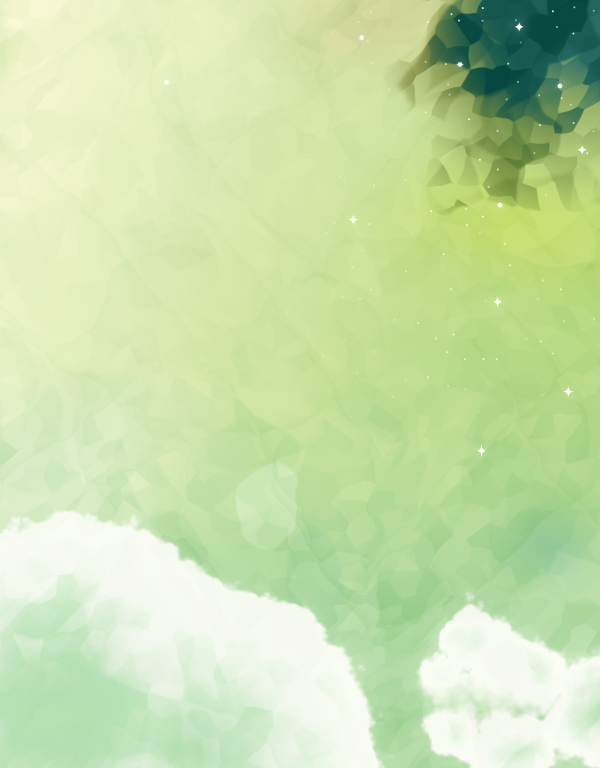
Give the GLSL for this background, as a Shadertoy shader.

```glsl
// Pale green watercolour sky: a teal night corner with stars, and white clouds below.
// Cellular tones bent by layered sines make the stains, sine contours the dried edges;
// the clouds are unions of circles whose rims are scalloped by the same cells.

vec2 hash2(vec2 p) {
    vec3 q = fract(vec3(p.xyx) * vec3(0.1031, 0.1030, 0.0973));
    q += dot(q, q.yzx + 33.33);
    return fract((q.xx + q.yz) * q.zy);
}

// x: distance to nearest seed, y: cell tone, joined over narrow borders
vec2 cells(vec2 p) {
    vec2 cell = floor(p);
    float nearest = 9.0, total = 0.0, tone = 0.0;
    for (int j = -1; j <= 1; j++)
    for (int i = -1; i <= 1; i++) {
        vec2 id = cell + vec2(i, j);
        float d = length(id + hash2(id) - p);
        nearest = min(nearest, d);
        float weight = exp(-50.0 * d);
        total += weight;
        tone += weight * hash2(id + 71.0).x;
    }
    return vec2(nearest, tone / total);
}

vec2 wobble(vec2 p) {
    float size = 0.024, freq = 8.0;
    for (int i = 0; i < 6; i++) {
        p += size * sin(freq * p.yx + vec2(1.3, 4.1) * float(i + 1));
        size *= 0.50;
        freq *= 1.9;
    }
    return p;
}

float spot(vec2 p, vec2 centre, vec2 radius) {
    vec2 q = (p - centre) / radius;
    return exp(-dot(q, q));
}

// Signed distance to the clouds, negative inside
float cloudDistance(vec2 p) {
    vec3 puffs[9] = vec3[9](
        vec3(0.08, 0.05, 0.275), vec3(0.265, 0.02, 0.227),
        vec3(0.625, 0.165, 0.048), vec3(0.585, 0.118, 0.030), vec3(0.65, 0.135, 0.045),
        vec3(0.70, 0.115, 0.047), vec3(0.79, 0.07, 0.077), vec3(0.595, 0.040, 0.036),
        vec3(0.67, 0.020, 0.055));
    float d = 9.0;
    for (int i = 0; i < 9; i++) d = min(d, length(p - puffs[i].xy) - puffs[i].z);
    float size = 0.024, freq = 17.0;
    for (int i = 0; i < 3; i++) {
        d += size * (cells(p * freq + 5.0 * float(i)).x - 0.45);
        size *= 0.55;
        freq *= 2.3;
    }
    return d;
}

// Large four-pointed stars first, then small round ones
float stars(vec2 p) {
    vec2 places[11] = vec2[11](
        vec2(0.676, 0.965), vec2(0.758, 0.805), vec2(0.460, 0.714), vec2(0.648, 0.607),
        vec2(0.740, 0.490), vec2(0.627, 0.413), vec2(0.217, 0.893), vec2(0.599, 0.916),
        vec2(0.729, 0.888), vec2(0.651, 0.733), vec2(0.471, 0.951));
    float light = 0.0;
    for (int i = 0; i < 11; i++) {
        vec2 q = abs(p - places[i]);
        float size = i < 6 ? 0.0090 : 0.0050;
        float rays = 1.0 - smoothstep(0.75, 1.1, sqrt(q.x / size) + sqrt(q.y / size));
        float core = 1.0 - smoothstep(0.0016, 0.0040, length(q));
        light = max(light, max(rays, core) + 0.25 * exp(-length(q) / 0.005));
    }
    // Fine dust, one chance in each grid square
    vec2 id = floor(p * 42.0), seed = hash2(id + 13.0), chance = hash2(id + 47.0);
    float d = length(fract(p * 42.0) - 0.1 - 0.8 * seed) / 42.0;
    float dust = (1.0 - smoothstep(0.0004, 0.0021, d)) * step(0.74, chance.x);
    dust *= smoothstep(0.28, 0.60, p.x) * smoothstep(0.43, 0.52, p.y);
    return min(light + dust * (0.35 + 0.5 * chance.y), 1.0);
}

void mainImage(out vec4 fragColor, in vec2 fragCoord) {
    vec2 p = fragCoord / iResolution.y;
    vec2 bent = wobble(p);

    // Pigment stains at three sizes
    float stain = 0.30 * cells(bent * 6.0 + 3.0).y + 0.36 * cells(bent * 14.0 + 9.0).y
                + 0.34 * cells(bent * 33.0).y - 0.5;

    // Base wash: cream at upper left, leaf green at right, mint below
    float across = smoothstep(0.02, 0.92, p.x + 0.50 * (0.95 - p.y) + 0.20 * stain);
    vec3 color = mix(vec3(0.93, 0.95, 0.79), vec3(0.74, 0.86, 0.54), across);
    float low = 1.0 - smoothstep(0.12, 0.58, p.y + 0.15 * stain);
    color = mix(color, vec3(0.70, 0.86, 0.68), 0.85 * low);

    // Local washes, the two shards with crisp edges
    color = mix(color, vec3(0.89, 0.95, 0.83), 0.75 * spot(bent, vec2(0.06, 0.38), vec2(0.15, 0.11)));
    color = mix(color, vec3(0.78, 0.87, 0.40), 0.80 * spot(bent, vec2(0.70, 0.71), vec2(0.14, 0.08)));
    color = mix(color, vec3(0.62, 0.80, 0.68), 0.65 * spot(bent, vec2(0.71, 0.28), vec2(0.05, 0.04)));
    color = mix(color, vec3(0.81, 0.79, 0.56), 0.60 * spot(bent, vec2(0.50, 1.0), vec2(0.13, 0.07)));
    float pale = smoothstep(0.36, 0.44, spot(bent, vec2(0.345, 0.36), vec2(0.042, 0.060)));
    float deep = smoothstep(0.36, 0.44, spot(bent, vec2(0.41, 0.26), vec2(0.040, 0.090)));
    color = mix(color, vec3(0.64, 0.83, 0.63), 0.40 * deep);
    color = mix(color, vec3(0.84, 0.93, 0.77), 0.60 * pale);
    color += stain * vec3(0.15, 0.08, 0.16) * (0.8 + 0.5 * low);

    // Dried edges: crisp on one side, fading on the other
    for (int i = 0; i < 3; i++) {
        float k = float(i);
        float field = sin(bent.x * (9.0 + 2.0 * k) + 2.1 * k)
                    + sin(bent.y * (11.0 - k) + 1.7 * k + 3.0 * bent.x) + 0.5 * stain;
        float rim = smoothstep(0.0, 0.03, field) * exp(-max(field, 0.0) * 5.0);
        color -= rim * vec3(0.050, 0.025, 0.045) * (0.5 + 0.6 * low);
    }

    // Night corner: mottled olive fringe around teal
    float reach = length(p - vec2(0.784, 1.0)) + 0.20 * stain;
    vec3 olive = mix(vec3(0.66, 0.68, 0.40), vec3(0.46, 0.57, 0.28), smoothstep(0.50, 0.68, p.x));
    color = mix(color, olive + 0.35 * stain, 0.9 * (1.0 - smoothstep(0.17, 0.29, reach)));
    color = mix(color, vec3(0.13, 0.39, 0.36) + 0.25 * stain, 1.0 - smoothstep(0.10, 0.20, reach));

    // Clouds: white rims with mint showing through deep inside
    float d = cloudDistance(mix(p, bent, 0.15));
    float thin = mix(1.0, 2.2, smoothstep(0.50, 0.54, p.x));
    float depth = smoothstep(0.03, 0.25, -d * thin + 0.16 * stain);
    vec3 cloud = mix(vec3(0.975, 0.985, 0.95), vec3(0.70, 0.87, 0.69), depth) + 0.04 * stain;
    float soft = 0.005 + 0.020 * spot(p, vec2(0.62, 0.09), vec2(0.09, 0.02));
    color = mix(color, vec3(0.90, 0.96, 0.87), 0.30 * exp(-max(d, 0.0) / 0.010));
    color = mix(color, cloud, 1.0 - smoothstep(-soft, soft, d));

    color = mix(color, vec3(0.98, 1.0, 0.95), stars(p));
    fragColor = vec4(clamp(color, 0.0, 1.0), 1.0);
}
```
